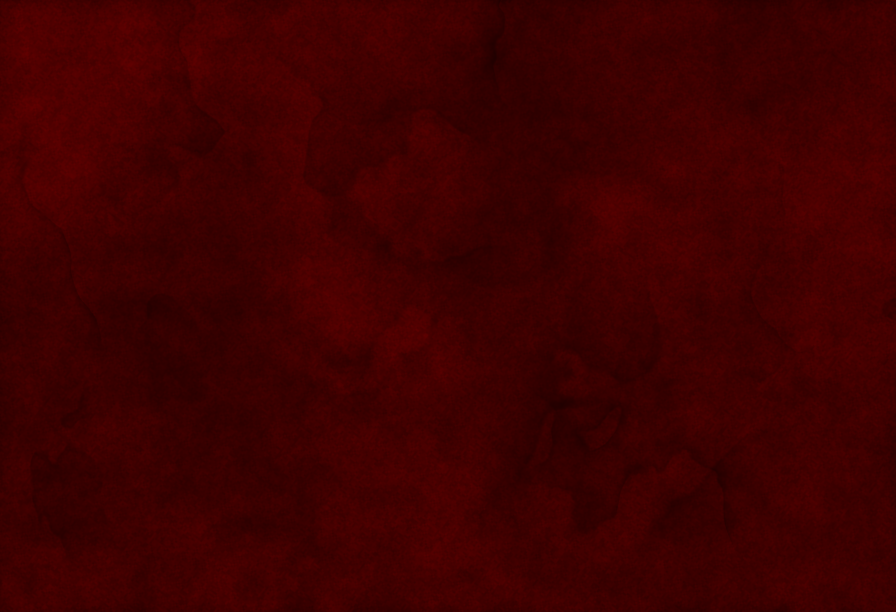
Reproduce this texture procedurally as a WebGL 2 fragment shader.

```glsl
#version 300 es
precision highp float;
// Dark red stained paper: soft clouds, dried tide marks and fine grain.

uniform vec2 u_resolution;
out vec4 fragColor;

const int STAIN_LAYERS = 3;
const mat2 OCTAVE_TURN = mat2(0.8, 0.6, -0.6, 0.8);

float hash(vec2 cell) {
    vec3 q = fract(vec3(cell.xyx) * 0.1031);
    q += dot(q, q.yzx + 33.33);
    return fract((q.x + q.y) * q.z);
}

float valueNoise(vec2 p) {
    vec2 cell = floor(p);
    vec2 f = fract(p);
    f = f * f * f * (f * (f * 6.0 - 15.0) + 10.0);
    float low = mix(hash(cell), hash(cell + vec2(1, 0)), f.x);
    float high = mix(hash(cell + vec2(0, 1)), hash(cell + vec2(1, 1)), f.x);
    return mix(low, high, f.y);
}

// Fractal noise, normalised to 0..1
float fbm(vec2 p, int octaves, float gain) {
    float sum = 0.0, total = 0.0, amplitude = 1.0;
    for (int i = 0; i < octaves; i++) {
        sum += amplitude * valueNoise(p);
        total += amplitude;
        amplitude *= gain;
        p = OCTAVE_TURN * p * 2.03 + 17.3;
    }
    return sum / total;
}

// Soft round patch of tone, stretched by radius
float patchTone(vec2 p, vec2 center, vec2 radius) {
    vec2 d = (p - center) / radius;
    return exp(-dot(d, d));
}

// Darkness of a dried wash: a sharp outer rim that fades inwards
float stain(vec2 p, float scale, float seed) {
    vec2 shift = vec2(seed * 7.1, seed * 3.7);
    vec2 warp = vec2(fbm(p * 4.0 + shift, 3, 0.5), fbm(p * 4.0 - shift, 3, 0.5)) - 0.5;
    float depth = fbm((p + 0.14 * warp) * scale + shift, 5, 0.45) - 0.54;
    float inside = smoothstep(-0.005, 0.009, depth);
    float body = exp(-max(depth, 0.0) * 13.0);
    float rim = exp(-max(depth, 0.0) * 75.0);
    float presence = smoothstep(0.42, 0.68, fbm(p * 2.6 + shift.yx + 9.0, 2, 0.5));
    return inside * presence * (0.6 * body + 0.4 * rim);
}

// Fine paper tooth: small specks over slightly larger flecks
float grain(vec2 p) {
    float specks = valueNoise(OCTAVE_TURN * p * 310.0) - 0.5;
    float flecks = valueNoise(p * 135.0 + 31.0) - 0.5;
    return 0.7 * specks + 0.3 * flecks;
}

void main() {
    vec2 p = gl_FragCoord.xy / u_resolution.y;
    float aspect = u_resolution.x / u_resolution.y;
    vec2 drift = vec2(fbm(p * 3.0 + 5.0, 3, 0.5), fbm(p * 3.0 + 41.0, 3, 0.5)) - 0.5;
    vec2 q = p + 0.35 * drift;

    // Broad light and dark areas
    float red = 0.248;
    red += 0.042 * patchTone(q, vec2(0.78 * aspect, 0.66), vec2(0.36, 0.26));
    red += 0.050 * patchTone(q, vec2(0.10 * aspect, 0.78), vec2(0.36, 0.25));
    red += 0.030 * patchTone(q, vec2(0.40 * aspect, 0.46), vec2(0.24, 0.17));
    red -= 0.050 * patchTone(q, vec2(0.15 * aspect, 0.34), vec2(0.28, 0.20));
    red -= 0.032 * patchTone(q, vec2(0.54 * aspect, 0.82), vec2(0.20, 0.22));
    red -= 0.040 * patchTone(q, vec2(0.93 * aspect, 0.90), vec2(0.16, 0.18));

    // Mottled clouds
    red += 0.165 * (fbm(q * 3.2 + 3.0, 5, 0.55) - 0.5);
    red += 0.095 * (fbm(p * 22.0, 4, 0.7) - 0.5);

    // Overlapping washes
    for (int i = 0; i < STAIN_LAYERS; i++) {
        float layer = float(i);
        red -= 0.074 * stain(p, 2.0 + 0.7 * layer, layer + 1.0);
    }

    // Grain is stronger where the paint is lighter
    red += 0.084 * grain(p) * smoothstep(0.08, 0.29, red);

    // Thin worn border
    vec2 border = min(p, vec2(aspect, 1.0) - p);
    red -= 0.030 * exp(-min(border.x, border.y) * 90.0);

    fragColor = vec4(clamp(red, 0.12, 0.42), 0.0, 0.0, 1.0);
}
```
